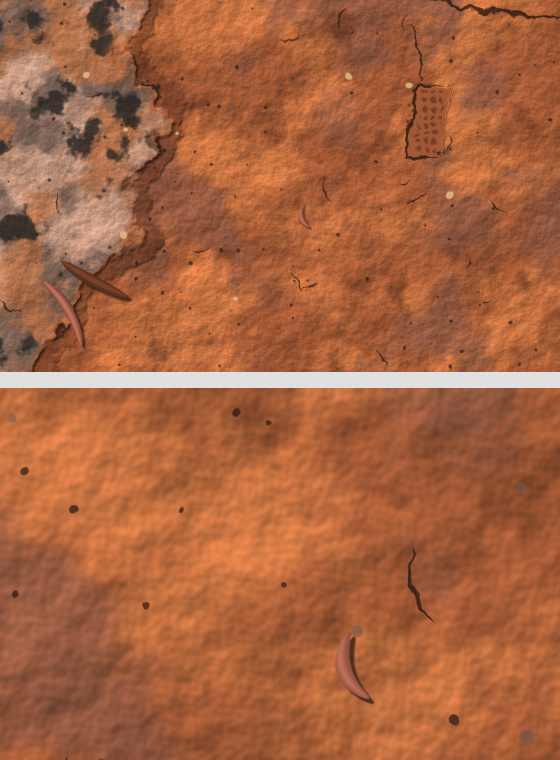
Top, the full canvas; bottom, a detail of the centre.
Give the GLSL for this texture, as a Shadertoy shader.

```glsl
// Weathered rusty plate: mottled orange iron with a pale, flaking crust on the left.
// Gradient-noise fbm drives the stains and a relief lit from the upper left;
// cracks, flecks, a pitted scab and fallen pods are distance functions on top.

const vec3 RUST = vec3(0.63, 0.345, 0.205);
const vec3 ORANGE = vec3(0.765, 0.44, 0.25);
const vec3 MAUVE = vec3(0.55, 0.335, 0.25);
const vec3 UMBER = vec3(0.41, 0.22, 0.14);
const vec3 OCHRE = vec3(0.66, 0.42, 0.28);
const vec3 PALE = vec3(0.74, 0.57, 0.48);
const vec3 GREY = vec3(0.45, 0.36, 0.32);
const vec3 SOOT = vec3(0.17, 0.15, 0.14);
const vec3 SHADOW = vec3(0.16, 0.09, 0.07);
const vec3 CREAM = vec3(0.88, 0.74, 0.52);
const vec3 PINK = vec3(0.66, 0.38, 0.3);

float hash(vec2 p) {
  vec3 q = fract(p.xyx * 0.1031);
  q += dot(q, q.yzx + 33.33);
  return fract((q.x + q.y) * q.z);
}

vec2 hash2(vec2 p) { return vec2(hash(p), hash(p + 57.3)); }

float corner(vec2 cell, vec2 f, vec2 c) {
  float angle = 6.2832 * hash(cell + c);
  return dot(vec2(cos(angle), sin(angle)), f - c);
}

float gradientNoise(vec2 p) {
  vec2 i = floor(p), f = fract(p), e = vec2(0, 1);
  vec2 u = f * f * f * (f * (f * 6.0 - 15.0) + 10.0);
  return mix(mix(corner(i, f, e.xx), corner(i, f, e.yx), u.x),
             mix(corner(i, f, e.xy), corner(i, f, e.yy), u.x), u.y);
}

float fbm(vec2 p, int octaves) {
  float sum = 0.0, amp = 0.5;
  for (int i = 0; i < octaves; i++) {
    sum += amp * gradientNoise(p);
    p = mat2(1.66, 1.24, -1.24, 1.66) * p + 19.7;
    amp *= 0.5;
  }
  return sum;
}

float cover(float d, float soft) { return 1.0 - smoothstep(-soft, soft, d); }

float glow(vec2 p, vec2 centre, float radius) {
  vec2 q = (p - centre) / radius;
  return exp(-dot(q, q));
}

// Bent spindle from a to b, pointed at both ends
float spindle(vec2 p, vec2 a, vec2 b, float bend, float width) {
  float len = length(b - a);
  vec2 dir = (b - a) / len, q = p - a;
  float x = dot(q, dir), y = dot(q, vec2(-dir.y, dir.x));
  float t = clamp(x / len, 0.0, 1.0), bell = 4.0 * t * (1.0 - t);
  return length(vec2(x - t * len, y - bend * bell)) - width * sqrt(bell);
}

// Jittered flecks, at most one per grid cell
float flecks(vec2 p, float cells, float share, float radius, float px) {
  vec2 id = floor(p * cells);
  vec2 centre = (id + 0.25 + 0.5 * hash2(id + cells)) / cells;
  float r = radius * (0.4 + 0.6 * hash(id + 8.1));
  return step(hash(id + 3.7 * cells), share) * cover(length(p - centre) - r, px);
}

// Signed distance to the ragged border, negative inside the crust
float crustEdge(vec2 p) {
  float border = 0.12 + 0.025 * sin(p.y * 13.0) + 0.27 * smoothstep(0.08, 0.42, p.y);
  return p.x - border + 0.24 * fbm(p * 5.0 + 7.0, 5);
}

float height(vec2 p) {
  float d = crustEdge(p);
  return fbm(p * 4.0, 6) + 0.13 * cover(d, 0.015) + 0.09 * cover(d - 0.055, 0.012);
}

vec3 plateColour(vec2 p) {
  float tone = fbm(p * 4.5 + 31.0, 6) + 0.25 * fbm(p * 28.0, 3);
  vec3 c = mix(RUST, ORANGE, smoothstep(-0.13, 0.17, tone));
  c = mix(c, MAUVE, 0.85 * smoothstep(0.02, 0.2, fbm(p * 3.6 + 63.0, 5)));
  return mix(c, UMBER, 0.6 * smoothstep(0.15, 0.34, fbm(p * 6.0 + 12.0, 5)));
}

vec3 crustColour(vec2 p) {
  float chalk = fbm(p * 5.0 + 44.0, 5) + 0.26 * glow(p, vec2(0.14, 0.46), 0.22);
  vec3 c = mix(OCHRE, PALE, smoothstep(-0.06, 0.2, chalk));
  c = mix(c, GREY, 0.85 * smoothstep(0.0, 0.16, fbm(p * 6.0 + 81.0, 5)));
  float soot = fbm(p * 9.0 + 25.0, 5) + 0.24 * glow(p, vec2(0.28, 0.67), 0.11)
    + 0.14 * glow(p, vec2(0.08, 0.93), 0.16) + 0.3 * glow(p, vec2(0.04, 0.38), 0.04);
  return mix(c, SOOT, 0.85 * smoothstep(0.15, 0.28, soot));
}

// Short cracks scattered over the plate
float cracks(vec2 p, float px) {
  float ink = 0.0;
  for (int i = 0; i < 18; i++) {
    vec2 a = hash2(vec2(i, 4)) * vec2(1.5, 1), turn = hash2(vec2(i, 13)) - 0.5;
    ink = max(ink, cover(spindle(p, a, a + 0.12 * turn, 0.008, 0.0022), px));
  }
  return ink;
}

vec3 addPod(vec3 c, vec2 p, vec2 a, vec2 b, float bend, float w, vec3 tint, float px) {
  float shade = spindle(p + w * vec2(-0.6, 0.6), a, b, bend, w);
  float lit = spindle(p + w * vec2(0.3, -0.3), a, b, bend, w * 0.5);
  c = mix(c, SHADOW, 0.75 * cover(shade, 2.0 * px));
  tint *= 0.85 + 0.3 * cover(lit, 0.004);
  return mix(c, tint, cover(spindle(p, a, b, bend, w), px));
}

// Lifted flake with a dark rim and rows of pits
vec3 addScab(vec3 c, vec2 q, float px) {
  vec2 box = abs(q - vec2(0.18 * q.y, 0)) - vec2(0.044, 0.094);
  float d = length(max(box, 0.0)) + min(max(box.x, box.y), 0.0);
  float rim = cover(abs(d - 0.004) - 0.004 * cover(q.x, 0.05), px);
  float pits = cover(length(fract(q / 0.023) - 0.5) - 0.3, 0.16) * cover(d + 0.012, 0.006);
  c = mix(c, mix(RUST, UMBER, 0.85 * pits), cover(d, px));
  return mix(c, SHADOW, 0.85 * rim);
}

void mainImage(out vec4 fragColor, in vec2 fragCoord) {
  float px = 1.0 / iResolution.y;
  vec2 p = fragCoord * px;
  vec2 wobble = vec2(fbm(p * 18.0, 4), fbm(p * 18.0 + 40.0, 4));
  vec2 ragged = p + 0.035 * wobble, rough = p + 0.012 * wobble;
  // Stained plate, flaking lip and pale crust
  float d = crustEdge(p);
  vec3 c = mix(plateColour(p), UMBER, 0.6 * cover(abs(d - 0.03) - 0.03, 0.02));
  c = mix(c, crustColour(p), cover(d + 0.015, 0.03));
  // Relief lit from the upper left
  float slope = (height(p) - height(p + vec2(-0.0024, 0.0032))) / 0.004;
  c *= 1.0 + clamp(0.027 * slope, -0.5, 0.32);
  // Broken shadow under the lip, cracks and the scab
  float gaps = smoothstep(0.0, 0.12, fbm(p * 8.0 + 5.0, 3));
  float ink = max(gaps * cover(abs(d) - 0.005, 0.004), cracks(ragged, px));
  ink = max(ink, cover(spindle(ragged, vec2(1.16, 1), vec2(1.52, 0.955), -0.012, 0.006), px));
  ink = max(ink, cover(spindle(ragged, vec2(1.11, 0.93), vec2(1.13, 0.79), 0.005, 0.003), px));
  c = mix(c, SHADOW, 0.8 * ink);
  c = addScab(c, ragged - vec2(1.155, 0.675), px);
  // Pits, mineral flecks and pale spots
  c = mix(c, SHADOW, 0.7 * flecks(rough, 26.0, 0.1, 0.005, px));
  c = mix(c, GREY, 0.6 * flecks(rough, 15.0, 0.08, 0.007, px));
  c = mix(c, CREAM, 0.85 * flecks(rough, 7.0, 0.13, 0.011, px));
  // Fallen pods and a curled husk
  c = addPod(c, p, vec2(0.165, 0.298), vec2(0.345, 0.2), -0.006, 0.014, UMBER, px);
  c = addPod(c, p, vec2(0.115, 0.245), vec2(0.22, 0.07), 0.018, 0.012, PINK, px);
  c = addPod(c, p, vec2(0.815, 0.448), vec2(0.832, 0.388), -0.014, 0.007, PINK, px);
  fragColor = vec4(c, 1);
}
```
